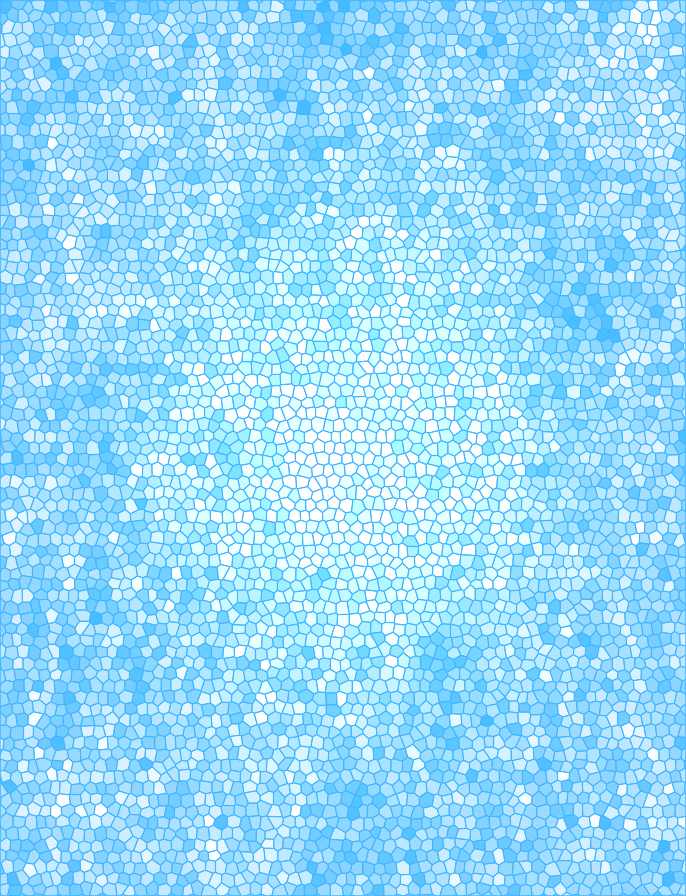
A WebGL 1 fragment shader for this background:

```glsl
precision highp float;

uniform vec2 u_resolution;

const float ROWS = 79.0;
const vec3 DEEP_BLUE = vec3(0.27, 0.73, 1.0);
const vec3 GROUT_BLUE = vec3(0.27, 0.71, 1.0);

vec2 hash2(vec2 p) {
  vec3 q = fract(p.xyx * vec3(0.1031, 0.1030, 0.0973));
  q += dot(q, q.yzx + 33.33);
  return fract((q.xx + q.yz) * q.zy);
}

float cornerSlope(vec2 corner, vec2 offset) {
  return dot(hash2(corner + 57.0) * 2.0 - 1.0, offset);
}

float gradientNoise(vec2 p) {
  vec2 i = floor(p);
  vec2 f = p - i;
  vec2 w = f * f * f * (f * (f * 6.0 - 15.0) + 10.0);
  float low = mix(cornerSlope(i, f), cornerSlope(i + vec2(1, 0), f - vec2(1, 0)), w.x);
  float high = mix(cornerSlope(i + vec2(0, 1), f - vec2(0, 1)), cornerSlope(i + 1.0, f - 1.0), w.x);
  return mix(low, high, w.y);
}

// Jittered tile centre, with every other row shifted by half a tile
vec2 tileSite(vec2 id) {
  vec2 stagger = vec2(0.5 * mod(id.y, 2.0), 0.0);
  return id + 0.5 + stagger + (hash2(id + 11.0) - 0.5) * 0.55;
}

float softSpot(vec2 p, vec2 center, vec2 size) {
  vec2 d = (p - center) / size;
  return exp(-dot(d, d));
}

// Broad shade of the falling streaks: 0 is deep blue, 1 is white
float streakShade(vec2 p) {
  float shade = 0.51;
  shade += 0.16 * gradientNoise(p * vec2(19.0, 5.0));
  shade += 0.38 * gradientNoise(p * vec2(42.0, 13.0) + 7.0);
  shade -= 0.20 * softSpot(p, vec2(0.65, 0.63), vec2(0.035, 0.13));
  shade -= 0.10 * softSpot(p, vec2(0.57, 0.88), vec2(0.05, 0.16));
  shade -= 0.12 * softSpot(p, vec2(0.32, 0.83), vec2(0.04, 0.15));
  shade -= 0.14 * softSpot(p, vec2(0.12, 0.46), vec2(0.02, 0.12));
  shade -= 0.20 * softSpot(p, vec2(0.48, 0.22), vec2(0.04, 0.07));
  shade -= 0.12 * softSpot(p, vec2(0.42, 0.05), vec2(0.07, 0.09));
  shade -= 0.20 * softSpot(p, vec2(0.38, 1.0), vec2(0.06, 0.05));
  shade -= 0.20 * softSpot(p, vec2(0.07, 1.0), vec2(0.12, 0.04));
  shade += 0.12 * softSpot(p, vec2(0.72, 0.90), vec2(0.06, 0.12));
  return shade;
}

void main() {
  vec2 p = gl_FragCoord.xy / u_resolution.y;
  vec2 q = p * ROWS;

  // Nearest tile
  vec2 tile = vec2(0.0);
  float nearest = 100.0;
  for (int y = -1; y <= 1; y++) {
    for (int x = -1; x <= 1; x++) {
      vec2 id = floor(q) + vec2(float(x), float(y));
      vec2 d = tileSite(id) - q;
      if (dot(d, d) < nearest) {
        nearest = dot(d, d);
        tile = id;
      }
    }
  }

  // Distance to the closest tile edge
  vec2 site = tileSite(tile);
  float edge = 10.0;
  for (int y = -2; y <= 2; y++) {
    for (int x = -2; x <= 2; x++) {
      if (x == 0 && y == 0) continue;
      vec2 other = tileSite(tile + vec2(float(x), float(y)));
      edge = min(edge, dot(0.5 * (site + other) - q, normalize(other - site)));
    }
  }

  // Canvas rim
  vec2 rim = min(q, u_resolution / u_resolution.y * ROWS - q);
  edge = min(edge, min(rim.x, rim.y));

  // Flat tile colour with a cyan-white central glow
  vec2 tilePoint = site / ROWS;
  float glow = softSpot(tilePoint, vec2(0.39, 0.50), vec2(0.20, 0.25));
  vec2 variation = hash2(tile + 91.0) - 0.5;
  float shade = streakShade(tilePoint) + 0.42 * (variation.x + variation.y) + 0.35 * glow;
  vec3 color = mix(DEEP_BLUE, vec3(1.0), clamp(shade, 0.0, 1.0));
  color += glow * vec3(0.03, 0.13, 0.0);

  // Thin grout lines
  float halfPixel = 0.5 * ROWS / u_resolution.y;
  float grout = 1.0 - smoothstep(0.06 - halfPixel, 0.06 + halfPixel, edge);
  color = mix(min(color, 1.0), GROUT_BLUE, grout);

  gl_FragColor = vec4(color, 1.0);
}
```
